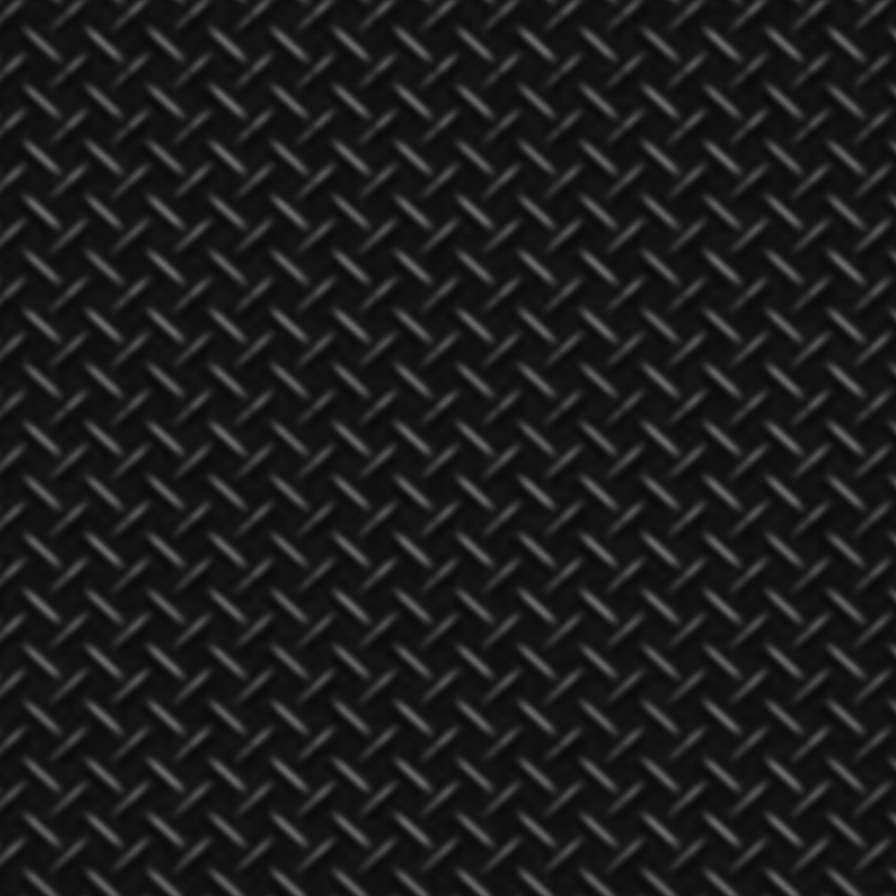
This pattern is drawn by a WebGL 1 fragment shader. Its source:

```glsl
precision highp float;
// Dark woven wire mesh: soft diagonal strands crossing over and under.

uniform vec2 u_resolution;

const vec2 REPEATS = vec2(14.49, 15.93);     // cells across and down
const vec2 FALLING_CENTER = vec2(0.65, 0.19); // in cells, from lower left
const vec2 RISING_CENTER = vec2(1.11, 0.71);
const float CELL_ASPECT = 0.91;              // cell height over width
const float STRAND_WIDTH = 0.078;            // in cell widths
const float SHADOW_WIDTH = 0.15;
const float FADE_START = 0.16;               // distance along the strand
const float FADE_END = 0.52;
const float FALLING_LIGHT = 0.34;
const float RISING_LIGHT = 0.25;
const float SHADOW_DEPTH = 0.62;
const float ROW_JITTER = 0.07;
const float GRAIN_SCALE = 7.0;
const vec3 GAP_COLOR = vec3(0.072);
const vec3 STRAND_TINT = vec3(1.0, 1.0, 1.005);

float hash(vec2 p) {
  return fract(sin(dot(p, vec2(127.1, 311.7))) * 43758.5453);
}

float valueNoise(vec2 p) {
  vec2 i = floor(p);
  vec2 f = fract(p);
  f = f * f * (3.0 - 2.0 * f);
  float low = mix(hash(i), hash(i + vec2(1.0, 0.0)), f.x);
  float high = mix(hash(i + vec2(0.0, 1.0)), hash(i + vec2(1.0, 1.0)), f.x);
  return mix(low, high, f.y);
}

// Returns x: along, y: across the strand, z: row hash, w: strand hash.
vec4 strandSpace(vec2 grid, vec2 center, float slope) {
  vec2 g = grid - center + 0.5;
  vec2 id = floor(g);
  float rowHash = hash(vec2(3.0, id.y));
  vec2 q = fract(g) - 0.5;
  q.y += (rowHash - 0.5) * ROW_JITTER;
  q.y *= CELL_ASPECT;
  vec2 dir = normalize(vec2(1.0, slope * CELL_ASPECT));
  return vec4(dot(q, dir), dot(q, vec2(-dir.y, dir.x)), rowHash, hash(id));
}

float bell(float x, float width) {
  return exp(-x * x / (width * width));
}

// Strand profile that fades where it dives under its neighbours.
float strand(vec2 s, float width) {
  return bell(s.y, width) * (1.0 - smoothstep(FADE_START, FADE_END, abs(s.x)));
}

void main() {
  vec2 grid = gl_FragCoord.xy / u_resolution * REPEATS;
  vec4 falling = strandSpace(grid, FALLING_CENTER, -1.0);
  vec4 rising = strandSpace(grid, RISING_CENTER, 1.0);

  // Grainy gaps, darkened beside the strands
  float grain = valueNoise(grid * GRAIN_SCALE);
  vec3 color = GAP_COLOR * (0.8 + 0.4 * grain);
  float shade = strand(falling.xy + vec2(0.0, 0.05), SHADOW_WIDTH);
  shade = max(shade, strand(rising.xy + vec2(0.0, 0.05), SHADOW_WIDTH));
  color *= 1.0 - SHADOW_DEPTH * shade;

  // Falling strands: brightest just past the middle
  float fallingLight = strand(falling.xy - vec2(0.04, 0.0), STRAND_WIDTH);
  fallingLight *= FALLING_LIGHT * (0.92 + 0.16 * falling.w);

  // Rising strands: dimmer lower half and a notch that varies by row
  float risingLight = strand(rising.xy, STRAND_WIDTH);
  risingLight *= mix(0.72, 1.08, smoothstep(-0.25, 0.15, rising.x));
  risingLight *= 1.0 - 0.4 * rising.z * bell(rising.x + 0.07, 0.08);
  risingLight *= RISING_LIGHT * (0.92 + 0.16 * rising.w);

  color += STRAND_TINT * (fallingLight + risingLight);
  gl_FragColor = vec4(color, 1.0);
}
```
